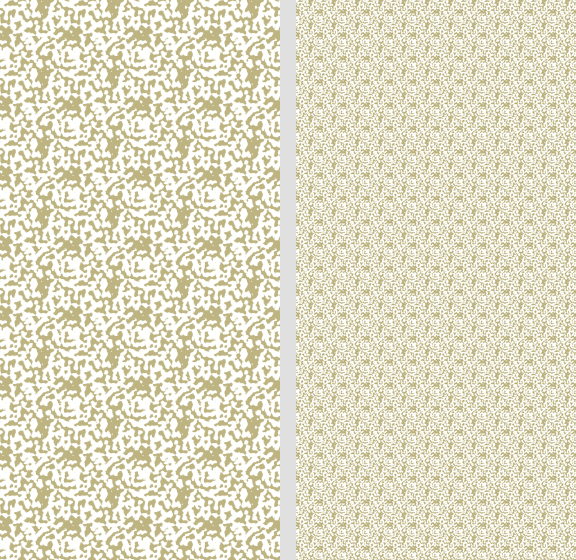
Left, the tile; right, the same tile 3 across and 3 down.
A WebGL 1 fragment shader for this pattern:

```glsl
precision highp float;
// Organic two-tone camouflage: small olive flecks and a few islands on white.
// Wrapping gradient noise plus soft island biases is cut at a threshold;
// the same square tile repeats a whole number of times in both directions.

uniform vec2 u_resolution;

#define REPEATS vec2(4.0, 8.0)
#define PAPER vec3(1.0, 1.0, 0.992)
#define OLIVE vec3(0.740, 0.705, 0.508)
#define FLECK_CELLS 13.0
#define DETAIL_CELLS 23.0
#define DETAIL_AMOUNT 0.36
#define WARP_CELLS 9.0
#define WARP_AMOUNT 0.03
#define THRESHOLD 0.075
#define EDGE_PIXELS 0.85

// Unit gradient for a lattice cell.
vec2 cellGradient(vec2 cell, float seed) {
  float h = fract(sin(dot(cell, vec2(127.1, 311.7)) + seed * 74.7) * 43758.5);
  float angle = 6.28318 * h;
  return vec2(cos(angle), sin(angle));
}

// Gradient noise that wraps after one tile.
float wrapNoise(vec2 uv, float cells, float seed) {
  vec2 p = uv * cells + 0.37 * seed;
  vec2 i = floor(p);
  vec2 f = p - i;
  vec2 w = f * f * f * (f * (f * 6.0 - 15.0) + 10.0);
  vec2 lo = mod(i, cells);
  vec2 hi = mod(i + 1.0, cells);
  float a = dot(cellGradient(lo, seed), f);
  float b = dot(cellGradient(vec2(hi.x, lo.y), seed), f - vec2(1.0, 0.0));
  float c = dot(cellGradient(vec2(lo.x, hi.y), seed), f - vec2(0.0, 1.0));
  float d = dot(cellGradient(hi, seed), f - 1.0);
  return mix(mix(a, b, w.x), mix(c, d, w.x), w.y);
}

// Soft elliptical bump, measured around the tile edges.
float island(vec2 uv, vec2 center, vec2 radius) {
  vec2 d = (fract(uv - center + 0.5) - 0.5) / radius;
  return exp(-dot(d, d));
}

// Positive inside the olive shapes.
float camoField(vec2 uv) {
  vec2 warp = vec2(wrapNoise(uv, WARP_CELLS, 1.0), wrapNoise(uv, WARP_CELLS, 2.0));
  vec2 q = uv + WARP_AMOUNT * warp;
  float field = wrapNoise(q, FLECK_CELLS, 3.0);
  field += DETAIL_AMOUNT * wrapNoise(q, DETAIL_CELLS, 4.0);

  // Dense islands and one open clearing.
  field += 0.55 * island(q, vec2(0.62, 0.90), vec2(0.08, 0.11));
  field += 0.70 * island(q, vec2(0.01, 0.49), vec2(0.12, 0.07));
  field += 0.35 * island(q, vec2(0.68, 0.20), vec2(0.08, 0.07));
  field -= 0.16 * island(q, vec2(0.02, 0.28), vec2(0.14, 0.09));
  return field - THRESHOLD;
}

void main() {
  vec2 uv = gl_FragCoord.xy / u_resolution * REPEATS;
  vec2 pixel = REPEATS / u_resolution;

  // Divide by the local slope for an even, smooth outline.
  float field = camoField(uv);
  vec2 slope = vec2(camoField(uv + vec2(pixel.x, 0.0)),
                    camoField(uv + vec2(0.0, pixel.y))) - field;
  float edge = EDGE_PIXELS * max(length(slope), 0.0005);
  float ink = smoothstep(-edge, edge, field);

  gl_FragColor = vec4(mix(PAPER, OLIVE, ink), 1.0);
}
```
